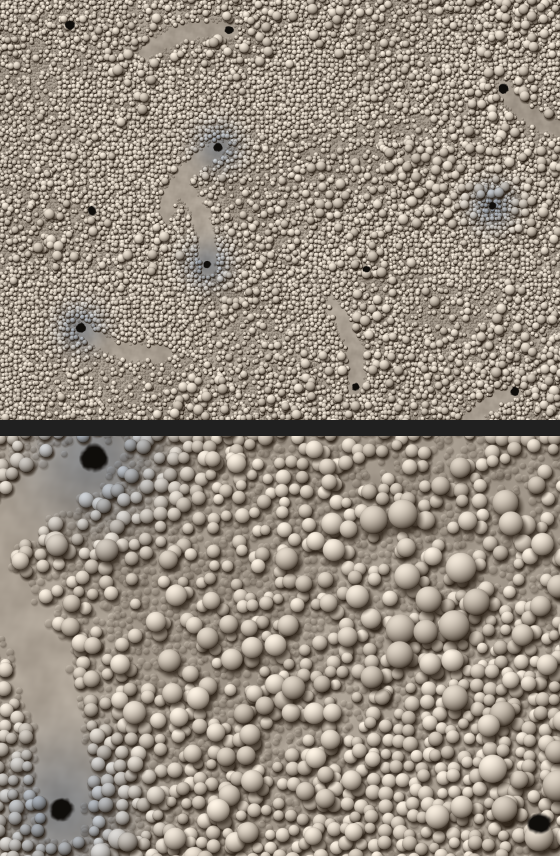
Top: the whole. Bottom: its middle third, enlarged.
Write a Shadertoy shader that draws this texture.

```glsl
#define CRUMB 0.006
#define PELLET 0.0105
#define LUMP 0.0155
#define BALL 0.021
#define BURROWS 11
#define TRAIL_LENGTH 0.2
#define SHADE vec3(0.16, 0.12, 0.08)
#define LIGHT vec3(0.88, 0.84, 0.785)
#define DAMP_TINT vec3(0.70, 0.78, 0.90)
#define PIT vec3(0.06, 0.05, 0.04)

vec2 hash2(vec2 p) {
    vec3 q = fract(p.xyx * vec3(0.1031, 0.1030, 0.0973));
    q += dot(q, q.yzx + 33.33);
    return fract((q.xx + q.yz) * q.zy);
}

// Layered, rotated sines, roughly -1 to 1
float waves(vec2 p) {
    float sum = 0.0, amp = 0.5;
    for (int i = 0; i < 4; i++) {
        p = mat2(0.8, 0.6, -0.6, 0.8) * p * 1.7 + 1.3;
        sum += amp * sin(p.x + 1.4 * sin(p.y));
        amp *= 0.6;
    }
    return sum;
}

// x: distance to the nearest pit, y: bare trail, z: damp soil
vec3 burrows(vec2 p) {
    vec3 result = vec3(1.0, 0.0, 0.0);
    vec2 canvas = vec2(iResolution.x / iResolution.y, 1.0);
    for (int i = 0; i < BURROWS; i++) {
        float n = float(i);
        vec2 rnd = hash2(vec2(n, 7.0));
        vec2 d = p - fract(0.37 + n * vec2(0.7549, 0.5698)) * canvas;
        float angle = 6.283 * rnd.x;
        vec2 dir = vec2(cos(angle), sin(angle));
        float along = dot(d, dir);
        float across = dot(d, vec2(-dir.y, dir.x)) + 0.02 * sin(along * 16.0);
        float trail = length(vec2(across, along - clamp(along, 0.0, TRAIL_LENGTH)));
        float bare = smoothstep(0.028, 0.012, trail) * step(0.5, rnd.y);
        float damp = exp(-dot(d, d) / 0.0025) * step(fract(rnd.y * 7.0), 0.4);
        result.x = min(result.x, length(d) - mix(0.007, 0.012, rnd.x));
        result.yz = max(result.yz, vec2(bare, damp));
    }
    return result;
}

vec3 soil(float tone, float damp) {
    return mix(SHADE, LIGHT, tone) * mix(vec3(1.0), DAMP_TINT, damp);
}

// Shaded balls on a jittered grid, each casting a small shadow
void scatter(inout vec3 color, vec2 p, float size, float fill, float swing, float lean, float relief) {
    vec2 cell = floor(p / size);
    float seed = size * 9000.0;
    for (int y = 1; y >= -1; y--)
    for (int x = -1; x <= 1; x++) {
        vec2 id = cell + vec2(x, y);
        vec2 jitter = hash2(id + seed);
        vec2 rnd = hash2(id + seed + 71.0);
        vec2 centre = (id + 0.5 + 0.7 * (jitter - 0.5)) * size;
        vec3 burrow = burrows(centre);
        float cover = fill + swing * waves(centre * 6.0 + seed) + lean * (centre.x - 0.65) - burrow.y;
        if (rnd.x > cover) continue;

        float radius = mix(0.4, 0.6, rnd.y);
        vec2 d = (p - centre) / (size * radius);
        float soft = 0.8 / (iResolution.y * size * radius);
        float shadow = smoothstep(1.4, 0.65, length(d - vec2(0.2, -0.35)));
        color = mix(color, SHADE, 0.8 * relief * shadow);

        vec3 normal = vec3(d, sqrt(max(0.0, 1.0 - dot(d, d))));
        float lit = dot(normal, normalize(vec3(-0.35, 0.6, 0.75)));
        float tone = 0.44 + 0.62 * lit + 0.2 * (jitter.x - 0.5);
        float mask = smoothstep(1.0 + soft, 1.0 - soft, length(d));
        color = mix(color, soil(tone, burrow.z), relief * mask);
    }
}

void mainImage(out vec4 fragColor, in vec2 fragCoord) {
    vec2 p = fragCoord / iResolution.y;
    vec3 burrow = burrows(p);

    // Smooth sand with faint crumbs
    float tone = 0.68 + 0.06 * waves(p * 9.0) + 0.05 * waves(p * 60.0);
    vec3 color = soil(tone, 0.7 * burrow.z);
    scatter(color, p, CRUMB, 0.85, 0.2, 0.0, 0.3);

    // Pellets from fine to coarse, the coarse ones gathering to the right
    scatter(color, p, PELLET, 0.82, 0.5, -0.15, 1.0);
    scatter(color, p, LUMP, 0.1, 0.45, 0.25, 1.0);
    scatter(color, p, BALL, -0.02, 0.5, 0.35, 1.0);

    // Open burrow pits
    float rim = burrow.x + 0.0015 * waves(p * 120.0);
    color = mix(color, PIT, smoothstep(0.002, -0.002, rim));
    fragColor = vec4(color, 1.0);
}
```
